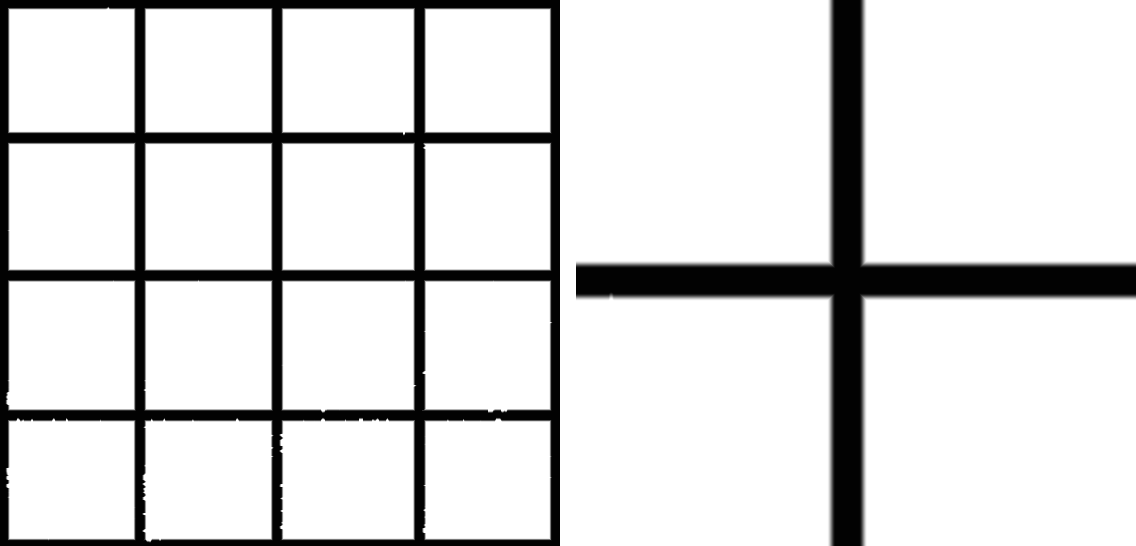
Left: the whole. Right: its middle third, enlarged.
This pattern is drawn by a Shadertoy shader. Its source:

```glsl
float hash(vec2 p) {
    vec3 q = fract(p.xyx * vec3(0.1031, 0.1030, 0.0973));
    q += dot(q, q.yzx + 33.33);
    return fract((q.x + q.y) * q.z);
}

// 1D gradient noise that wraps after a whole number of cells
float wrapNoise(float t, float cells, float seed) {
    float x = fract(t) * cells;
    float i = floor(x);
    float f = x - i;
    float left = 2.0 * hash(vec2(i, seed)) - 1.0;
    float right = 2.0 * hash(vec2(mod(i + 1.0, cells), seed)) - 1.0;
    return mix(left * f, right * (f - 1.0), f * f * (3.0 - 2.0 * f));
}

// Depth of the small clustered nicks along one side of a line
float chipDepth(float along, float wear, float seed) {
    float grain = wrapNoise(along, 131.0, seed) + wrapNoise(along, 77.0, seed + 40.0);
    float cluster = wrapNoise(along, 13.0, seed + 80.0);
    return 0.004 * smoothstep(0.1, 0.35, grain + 1.2 * cluster - 0.55 + 0.45 * wear);
}

// Signed distance to four wrapped parallel lines; wornSide is the rougher side
float lineDistance(float across, float along, vec4 centers, vec4 halfWidths,
                   float wear, float wornSide, float seed) {
    float nearest = 1.0;
    for (int i = 0; i < 4; i++) {
        float offset = across - centers[i];
        offset -= floor(offset + 0.5);
        float side = offset < 0.0 ? -1.0 : 1.0;
        float sideWear = wear - (side == wornSide ? 0.0 : 0.6);
        float chip = chipDepth(along, sideWear, seed + float(i) * 3.0 + side);
        nearest = min(nearest, abs(offset) - halfWidths[i] + chip);
    }
    return nearest;
}

void mainImage(out vec4 fragColor, in vec2 fragCoord) {
    vec2 uv = fragCoord / iResolution.xy;

    // Wear grows toward the bottom and its jump stays inside the border line
    float wear = 1.0 - smoothstep(0.1, 0.6, uv.y);

    // Slightly uneven 4 x 4 grid with a heavier line on the seam
    float vertical = lineDistance(uv.x, uv.y, vec4(-0.0007, 0.25, 0.4948, 0.7493),
                                  vec4(0.0163, 0.0095, 0.0095, 0.0098), wear, 1.0, 5.0);
    float horizontal = lineDistance(uv.y, uv.x, vec4(-0.002, 0.2393, 0.4953, 0.7473),
                                    vec4(0.014, 0.01, 0.01, 0.01), wear, -1.0, 25.0);

    // Soft ink edges on white
    float softness = max(0.0025, 0.75 / iResolution.y);
    float paper = smoothstep(-softness, softness, min(vertical, horizontal));
    fragColor = vec4(vec3(mix(0.008, 1.0, paper)), 1.0);
}
```
